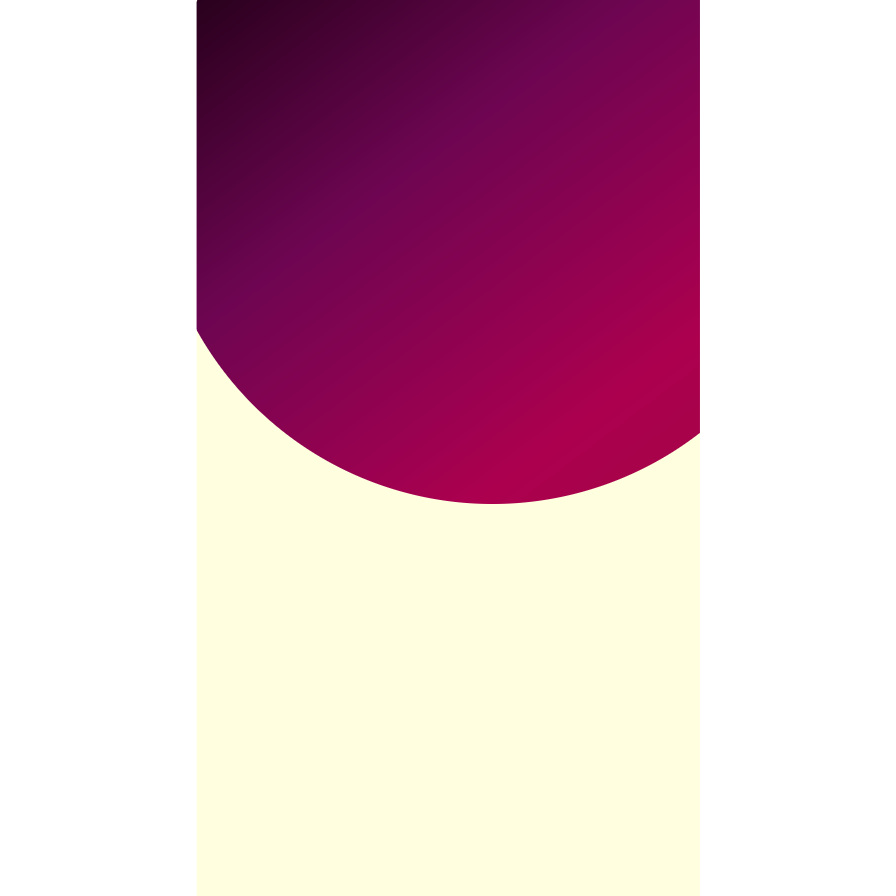
This background is drawn by a Shadertoy shader. Its source:

```glsl
const vec3 WHITE = vec3(1.0);
const vec3 CREAM = vec3(1.0, 1.0, 0.875);
const vec3 DARK_PLUM = vec3(0.13, 0.0, 0.09);
const vec3 PURPLE = vec3(0.43, 0.02, 0.32);
const vec3 CRIMSON = vec3(0.675, 0.0, 0.31);
const vec3 DEEP_CRIMSON = vec3(0.655, 0.01, 0.29);

// Signed distances: negative inside
float circleDistance(vec2 p, vec2 center, float radius) {
    return length(p - center) - radius;
}

float bandDistance(float x, float left, float right) {
    return max(left - x, x - right);
}

float coverage(float dist, float pixel) {
    return clamp(0.5 - dist / pixel, 0.0, 1.0);
}

float ramp(float start, float end, float t) {
    return clamp((t - start) / (end - start), 0.0, 1.0);
}

// Diagonal gradient, running from upper left to lower right
vec3 discColor(vec2 p, vec2 direction) {
    float t = dot(vec2(p.x, 1.0 - p.y), direction);
    vec3 color = mix(DARK_PLUM, PURPLE, ramp(0.100, 0.422, t));
    color = mix(color, CRIMSON, ramp(0.422, 0.768, t));
    return mix(color, DEEP_CRIMSON, ramp(0.768, 0.855, t));
}

void mainImage(out vec4 fragColor, in vec2 fragCoord) {
    vec2 uv = fragCoord / iResolution.xy;
    float pixel = 1.0 / iResolution.y;

    // Cream panel with the large disc
    float disc = circleDistance(uv, vec2(0.5495, 0.8151), 0.3776);
    vec3 panelColor = mix(CREAM, discColor(uv, vec2(0.6, 0.8)), coverage(disc, pixel));

    // White margins clip the panel
    float panel = bandDistance(uv.x, 0.2194, 0.7812);
    fragColor = vec4(mix(WHITE, panelColor, coverage(panel, pixel)), 1.0);
}
```
